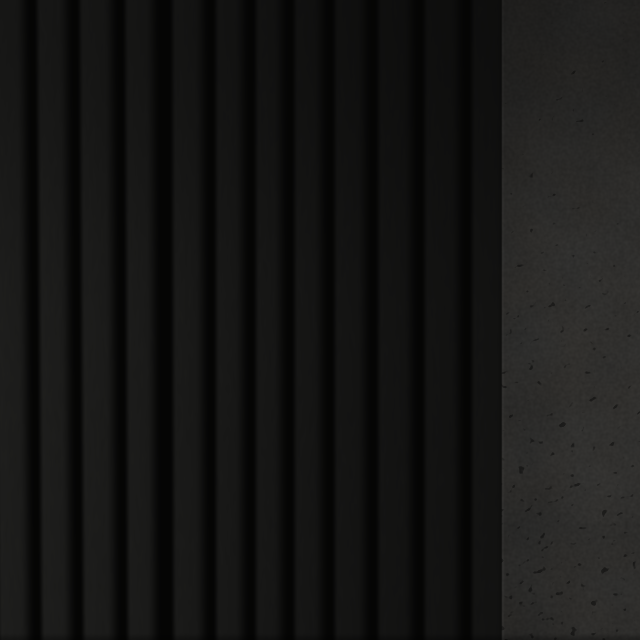
Reproduce this texture procedurally as a three.js fragment shader.

```glsl
// Dark vertical fluted slats beside a strip of pitted, dim concrete.
#define WALL_X 0.784
#define FIRST_EDGE 0.0586
#define PITCH 0.0672
#define EDGE_DRIFT 0.0085
#define RISE 0.008
#define FALL 0.024
#define GAP_COLOR vec3(0.019, 0.019, 0.017)
#define SLAT_COLOR vec3(0.094, 0.094, 0.090)
#define WALL_COLOR vec3(0.176, 0.173, 0.166)
#define GRAIN 0.045
#define PIT_DEPTH 0.42

varying vec2 vUv;

vec2 hashGradient(vec2 cell) {
  vec3 p = fract(cell.xyx * vec3(0.1031, 0.1030, 0.0973));
  p += dot(p, p.yzx + 33.33);
  float angle = 6.2832 * fract((p.x + p.y) * p.z);
  return vec2(cos(angle), sin(angle));
}

float gradientNoise(vec2 p) {
  vec2 i = floor(p);
  vec2 f = fract(p);
  vec2 u = f * f * f * (f * (f * 6.0 - 15.0) + 10.0);
  vec2 e = vec2(1.0, 0.0);
  float a = dot(hashGradient(i), f);
  float b = dot(hashGradient(i + e.xy), f - e.xy);
  float c = dot(hashGradient(i + e.yx), f - e.yx);
  float d = dot(hashGradient(i + e.xx), f - e.xx);
  return mix(mix(a, b, u.x), mix(c, d, u.x), u.y);
}

// Left edge of slat k, with slightly uneven spacing
float slatEdge(float k) {
  float drift = sin(6.2832 * (k - 1.6) / 7.7) * smoothstep(0.0, 3.0, k);
  return FIRST_EDGE + PITCH * k + EDGE_DRIFT * drift;
}

vec3 slats(vec2 uv) {
  // The leftmost slats lean a little
  float x = uv.x + (uv.y - 0.6) * 0.008 * (1.0 - smoothstep(0.0, 0.4, uv.x));
  float body = 0.0;
  for (int n = -1; n < 11; n++) {
    float k = float(n);
    float left = slatEdge(k);
    float right = slatEdge(k + 1.0);
    float wideGap = 0.009 * (1.0 - step(0.5, abs(k - 2.0)));
    float foot = right - 0.007 - wideGap;
    float lit = smoothstep(left - 0.003, left + RISE, x);
    lit *= 1.0 - smoothstep(foot - FALL, foot, x);
    float across = clamp((x - left) / (right - left), 0.0, 1.0);
    body = max(body, lit * (1.04 - 0.16 * across));
  }

  // Light fades toward the right and the top
  float light = mix(1.16, 0.74, smoothstep(0.0, 0.72, uv.x));
  light *= mix(1.04, 0.80, smoothstep(0.45, 1.0, uv.y));
  light *= 1.0 + 0.05 * gradientNoise(uv * vec2(160.0, 30.0));
  return mix(GAP_COLOR, SLAT_COLOR * light, body);
}

vec3 concrete(vec2 uv) {
  float across = (uv.x - WALL_X) / (1.0 - WALL_X);
  float light = mix(1.04, 0.70, smoothstep(0.5, 1.05, uv.y));
  light *= mix(0.93, 1.04, smoothstep(0.0, 0.6, across));
  light *= 1.0 - 0.08 * smoothstep(0.3, 0.0, uv.y);

  // Cloudy stains and fine grain
  float cloud = gradientNoise(uv * 9.0) + 0.5 * gradientNoise(uv * 23.0 + 7.0);
  float grain = gradientNoise(uv * 210.0) + gradientNoise(uv * 120.0 + 31.0);
  light *= 1.0 + 0.09 * cloud + GRAIN * 2.0 * grain;

  // Pits gather lower down and near the slats
  float density = smoothstep(0.95, 0.1, uv.y) * mix(1.0, 0.55, across);
  vec2 slanted = uv + vec2(0.0, -0.35 * uv.x);
  float pit = gradientNoise(slanted * vec2(62.0, 88.0) + 3.0);
  pit += 0.35 * gradientNoise(uv * 150.0);
  float threshold = mix(0.50, 0.29, density);
  light *= 1.0 - PIT_DEPTH * smoothstep(threshold, threshold + 0.22, pit);

  vec3 tint = 1.0 + vec3(0.025, 0.0, -0.025) * gradientNoise(uv * 14.0 + 19.0);
  return WALL_COLOR * tint * light;
}

void main() {
  vec3 color = mix(slats(vUv), concrete(vUv),
                   smoothstep(WALL_X - 0.0015, WALL_X + 0.0015, vUv.x));

  // Thin lit rim where the wall begins
  float rim = 1.0 - smoothstep(0.0, 0.003, abs(vUv.x - WALL_X - 0.002));
  color += 0.025 * rim * mix(1.0, 0.5, vUv.y);

  // Faint shade along the bottom edge
  color *= mix(0.72, 1.0, smoothstep(0.0, 0.012, vUv.y));
  gl_FragColor = vec4(color, 1.0);
}
```
